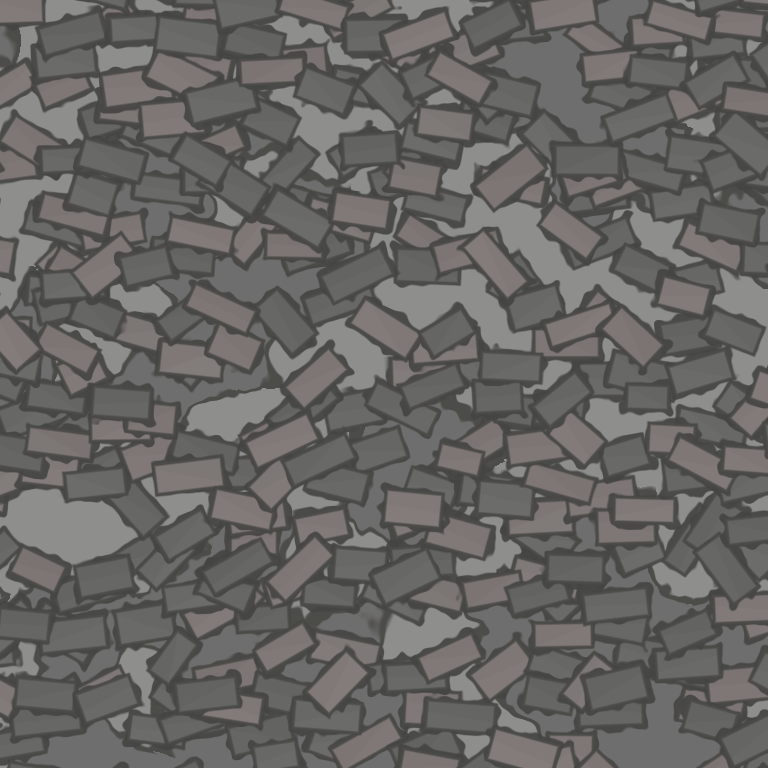
Write a WebGL 1 fragment shader that draws this texture.

```glsl
precision highp float;
// Scattered grey and rosy bricks with ragged dark rims over patchy flat ground.
uniform vec2 u_resolution;

#define BRICK_CELLS 13.0
#define BRICK_SHARE 0.84
#define ROSY_SHARE 0.40
#define RIM_WIDTH 0.0030
#define HALO_WIDTH 0.0095
#define TILT 1.7
#define PLATE_CELLS 8.0
#define LIGHT_SHARE 0.52
#define SEAM_WIDTH 0.0045
#define SOFTNESS 0.0016

const vec3 LIGHT_GROUND = vec3(0.555, 0.555, 0.553);
const vec3 MID_GROUND = vec3(0.432, 0.432, 0.430);
const vec3 GREY_BRICK = vec3(0.405, 0.405, 0.400);
const vec3 ROSY_BRICK = vec3(0.495, 0.468, 0.462);
const vec3 RIM = vec3(0.300, 0.297, 0.285);
const vec3 HALO = vec3(0.268, 0.268, 0.260);

float hash(vec2 p) {
  vec3 q = fract(vec3(p.xyx) * 0.1031);
  q += dot(q, q.yzx + 33.33);
  return fract((q.x + q.y) * q.z);
}

vec2 hash2(vec2 p) {
  return vec2(hash(p + 17.3), hash(p + 71.9));
}

float noise(vec2 p) {
  vec2 i = floor(p), f = fract(p);
  f = f * f * (3.0 - 2.0 * f);
  return mix(mix(hash(i), hash(i + vec2(1, 0)), f.x),
             mix(hash(i + vec2(0, 1)), hash(i + vec2(1, 1)), f.x), f.y);
}

float boxDistance(vec2 p, vec2 halfSize) {
  vec2 d = abs(p) - halfSize;
  return length(max(d, 0.0)) + min(max(d.x, d.y), 0.0);
}

// Coverage of a shape given its signed distance.
float cover(float d) {
  float s = max(SOFTNESS, 0.7 / min(u_resolution.x, u_resolution.y));
  return 1.0 - smoothstep(-s, s, d);
}

// Flat plates from warped cells, with dark seams where the tone changes.
vec3 ground(vec2 p) {
  vec2 warp = vec2(noise(p * 22.0), noise(p * 22.0 + 40.0)) - 0.5;
  vec2 chips = vec2(noise(p * 85.0), noise(p * 85.0 + 60.0)) - 0.5;
  vec2 q = (p + warp * 0.045 + chips * 0.012) * PLATE_CELLS;
  float near = 9.0, next = 9.0, nearTone = 0.0, nextTone = 0.0;
  for (int j = -1; j <= 1; j++) {
    for (int i = -1; i <= 1; i++) {
      vec2 id = floor(q) + vec2(i, j);
      float d = length(id + hash2(id) - q);
      float tone = step(hash(id + 5.7), LIGHT_SHARE);
      if (d < near) {
        next = near; nextTone = nearTone;
        near = d; nearTone = tone;
      } else if (d < next) {
        next = d; nextTone = tone;
      }
    }
  }
  float edge = 0.5 * (next - near) / PLATE_CELLS;
  float width = SEAM_WIDTH * (0.4 + noise(p * 30.0 + 9.0));
  vec3 color = mix(MID_GROUND, LIGHT_GROUND, nearTone);
  return mix(color, RIM, cover(edge - width) * abs(nearTone - nextTone));
}

// Paints one brick, its ragged halo first, over the colour below.
vec3 paintBrick(vec3 below, vec2 p, vec2 id) {
  vec2 center = (id + hash2(id)) / BRICK_CELLS;
  vec2 size = hash2(id + 31.0);
  vec2 halfSize = vec2(mix(0.027, 0.046, sqrt(size.x)), mix(0.017, 0.0235, size.y));
  float angle = (hash(id + 3.1) + hash(id + 8.4) - 1.0) * TILT * 0.6;
  float c = cos(angle), s = sin(angle);
  vec2 q = mat2(c, -s, s, c) * (p - center);
  float d = boxDistance(q, halfSize);

  float rough = noise(p * 75.0 + id * 7.0);
  float haloEdge = d - 0.001 - HALO_WIDTH * rough * rough;
  vec3 color = mix(below, HALO, cover(haloEdge) * 0.92);

  vec3 face = hash(id + 12.6) < ROSY_SHARE ? ROSY_BRICK : GREY_BRICK;
  face += 0.025 * (hash(id + 23.8) - 0.5);
  float slant = q.y + q.x * (hash(id + 44.2) - 0.5);
  face += 0.012 * (cover(slant) - 0.5);
  color = mix(color, RIM, cover(d));
  return mix(color, face, cover(d + RIM_WIDTH));
}

void main() {
  vec2 p = gl_FragCoord.xy / min(u_resolution.x, u_resolution.y);
  vec3 color = ground(p);

  // Two shifted layers, painted in a fixed order of cells.
  for (int layer = 0; layer < 2; layer++) {
    vec2 shift = vec2(3.37, 5.61) * float(layer + 1);
    vec2 q = p + shift;
    vec2 cell = floor(q * BRICK_CELLS);
    for (int j = -1; j <= 1; j++) {
      for (int i = -1; i <= 1; i++) {
        vec2 id = cell + vec2(i, j);
        if (hash(id + 55.5) < BRICK_SHARE) color = paintBrick(color, q, id);
      }
    }
  }
  gl_FragColor = vec4(color, 1.0);
}
```
